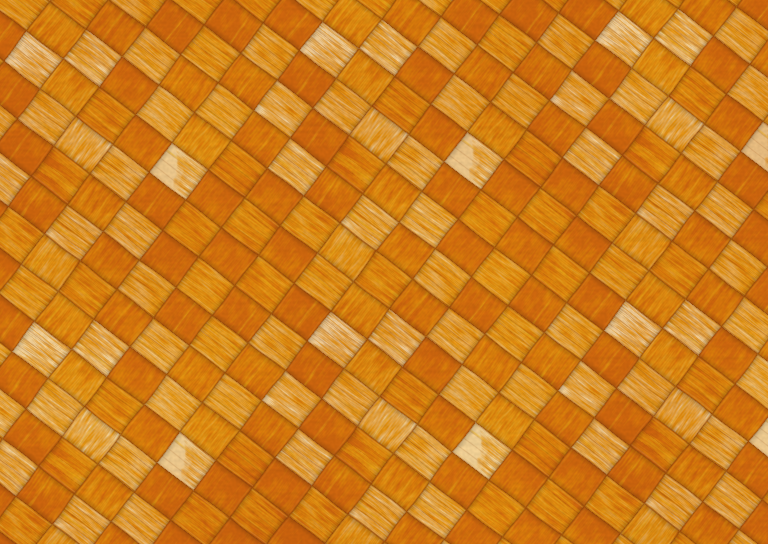
Write a Shadertoy shader that draws this texture.

```glsl
// Diagonal plain weave of split bamboo strips in amber, gold and cream.

#define PITCH vec2(0.0840, 0.0691)     // strip spacing along each weave axis
#define TILT vec2(0.794, 0.608)        // cosine and sine of the weave angle
#define CENTER vec2(-0.002, -0.015)    // middle of a weft tile
#define SEAM 0.0011                    // half width of the gap between tiles
#define SLATS 4.0                      // splits across one weft tile
#define WOBBLE 0.035                   // hand-made irregularity
#define GRAIN 0.05
#define BRIGHT_CELL vec2(5.0, 3.0)     // palest tile of each repeat
#define WORN_CELL vec2(4.0, -2.0)      // tile with a bare cream patch

const vec3 AMBER = vec3(0.75, 0.37, 0.05);
const vec3 ORANGE = vec3(0.79, 0.45, 0.04);
const vec3 GOLD = vec3(0.82, 0.53, 0.07);
const vec3 TAN = vec3(0.83, 0.58, 0.22);
const vec3 STRAW = vec3(0.84, 0.64, 0.35);
const vec3 CREAM = vec3(0.87, 0.74, 0.54);
const vec3 GAP = vec3(0.53, 0.24, 0.04);
const vec3 YELLOW = vec3(0.88, 0.64, 0.08);

vec2 hash2(vec2 p) {
    vec3 a = fract(p.xyx * vec3(0.1031, 0.1030, 0.0973));
    a += dot(a, a.yzx + 33.33);
    return fract((a.xx + a.yz) * a.zy);
}

float corner(vec2 cell, vec2 offset) {
    float angle = 6.2832 * hash2(cell).x;
    return dot(vec2(cos(angle), sin(angle)), offset);
}

// Gradient noise, roughly -0.7 to 0.7
float noise(vec2 p) {
    vec2 i = floor(p), f = p - i, e = vec2(1.0, 0.0);
    vec2 u = f * f * f * (f * (f * 6.0 - 15.0) + 10.0);
    float low = mix(corner(i, f), corner(i + e, f - e), u.x);
    float high = mix(corner(i + e.yx, f - e.yx), corner(i + 1.0, f - 1.0), u.x);
    return mix(low, high, u.y);
}

// Reduces a tile index to the 50-tile block that repeats
vec2 wrapCell(vec2 id) {
    float m = floor((6.0 * id.x + 4.0 * id.y + 0.5) / 50.0);
    float n = floor((id.x - id.y + 0.5) / 10.0);
    return id - m * vec2(5.0, 5.0) - n * vec2(4.0, -6.0);
}

vec3 strawRamp(float t) {
    t = clamp(t, 0.0, 1.0) * 5.0;
    vec3 c = mix(AMBER, ORANGE, clamp(t, 0.0, 1.0));
    c = mix(c, GOLD, clamp(t - 1.0, 0.0, 1.0));
    c = mix(c, TAN, clamp(t - 2.0, 0.0, 1.0));
    c = mix(c, STRAW, clamp(t - 3.0, 0.0, 1.0));
    return mix(c, CREAM, clamp(t - 4.0, 0.0, 1.0));
}

float lineMask(float dist, float halfWidth, float blur) {
    return 1.0 - smoothstep(halfWidth - blur, halfWidth + blur, dist);
}

void mainImage(out vec4 fragColor, in vec2 fragCoord) {
    float px = 1.0 / iResolution.y;
    vec2 pos = (fragCoord - 0.5 * iResolution.xy) * px - CENTER;

    // Weave coordinates: x runs down-right, y runs up-right
    vec2 w = vec2(dot(pos, TILT * vec2(1.0, -1.0)), dot(pos, TILT.yx)) / PITCH;
    w += WOBBLE * vec2(noise(pos * 13.0 + 40.0), noise(pos * 13.0 + 80.0));
    vec2 id = floor(w + 0.5), q = w - id;
    bool weft = mod(id.x + id.y, 2.0) < 0.5;
    vec2 key = wrapCell(id) + 20.0;
    vec2 look = hash2(key), mark = hash2(key + 57.0);

    // Fibre frame: x along the strip, y across it
    vec2 fibre = weft ? q : q.yx;
    vec2 size = weft ? PITCH : PITCH.yx;
    vec2 edge = (0.5 - abs(fibre)) * size;

    // Base tone of the tile, then streaks along its fibres
    float base = weft ? mix(0.18, 0.68, pow(look.x, 1.3))
                      : mix(0.02, 0.62, pow(look.x, 3.0));
    if (key - 20.0 == BRIGHT_CELL) base = 0.85;
    vec2 seed = look * 90.0;
    float streak = noise(fibre * vec2(1.6, 11.0) + seed)
                 + 0.7 * noise(fibre * vec2(3.0, 27.0) + seed.yx);
    float tone = base + streak * mix(0.16, 0.65, base);
    tone += (look.y - 0.5) * fibre.x * 0.4 + 0.12 * noise(fibre * 3.0 + seed);

    // Slats split the weft tiles lengthwise
    float slat = (fibre.y + 0.5) * SLATS + 0.25 * (mark.x - 0.5);
    vec2 slatLook = hash2(key + 31.0 * floor(slat));
    float slatDist = abs(fract(slat + 0.5) - 0.5) * size.y / SLATS;
    float split = weft ? lineMask(slatDist, 0.0007, px) * mark.y : 0.0;
    if (weft) tone += 0.16 * (slatLook.x - 0.5);

    // Bare patch and broad staining
    float bare = smoothstep(-0.1, 0.1, -q.x - 0.5 * q.y + 0.2 * noise(q * 6.0));
    if (key - 20.0 == WORN_CELL) tone = mix(tone, 0.95, bare);
    float stain = noise(pos * 2.4 + 7.0);
    vec3 color = strawRamp(tone + 0.12 * stain) * 1.05;

    // Thin yellow stripe on some strips
    float stripeDist = abs(fibre.y - 0.6 * (mark.x - 0.5) - 0.02 * streak) * size.y;
    float stripe = lineMask(stripeDist, 0.0015, px + 0.0006) * step(0.4, look.y);
    color = mix(color, YELLOW, stripe * (0.45 + 0.4 * noise(fibre * 4.0 + seed)));

    // Relief: ends dip under neighbours, long edges catch light
    color *= mix(0.86, 1.0, smoothstep(0.0, 0.012, edge.x));
    float rim = lineMask(abs(edge.y - 0.0035), 0.0007, px);
    color = mix(color, STRAW, rim * (weft ? 0.35 : 0.12));
    color = mix(color, GAP, 0.4 * split);
    color = mix(color, GAP, 0.62 * lineMask(min(edge.x, edge.y), SEAM, px));

    // Fine grain and faint level scratches
    float grain = noise(pos * 170.0) + 0.7 * noise(pos * vec2(3.0, 150.0));
    color *= 1.0 + GRAIN * grain + 0.1 * stain * vec3(0.4, 1.0, 0.6);
    fragColor = vec4(clamp(color, 0.0, 1.0), 1.0);
}
```
